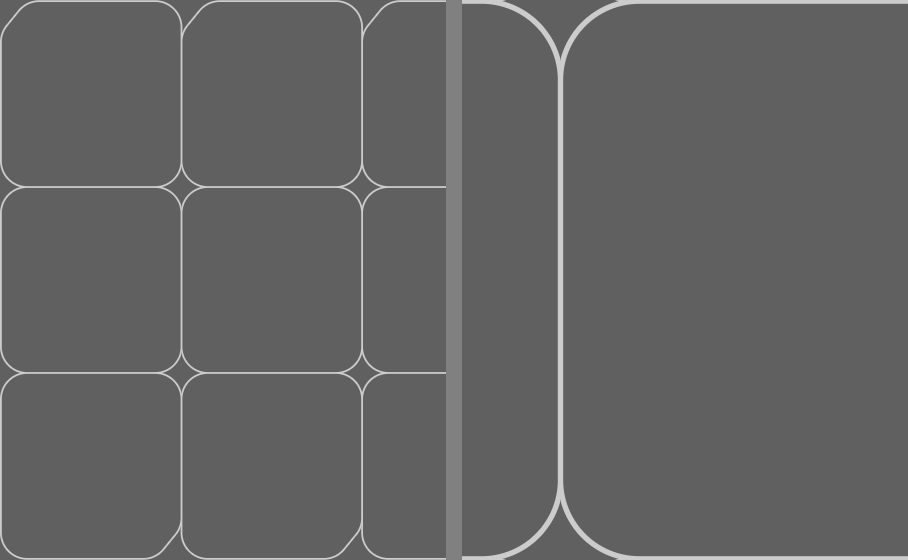
Left, the full canvas; right, a detail of the centre.
A Shadertoy shader for this pattern:

```glsl
// Distance from p to the outline of a rounded tile; the upper left corner may be cut off.
float tileOutline(vec2 p, vec2 halfSize, bool isCut) {
    float radius = 0.0469;
    vec2 core = halfSize - radius;
    vec2 nearest = clamp(p, -core, core);

    // Slanted corner: move the nearest point onto the cut edge
    vec2 cut = vec2(0.0215, 0.0264);
    vec2 cutStart = vec2(cut.x - core.x, core.y);
    if (isCut && dot(nearest - cutStart, vec2(-cut.y, cut.x)) > 0.0) {
        float along = clamp(dot(cutStart - p, cut) / dot(cut, cut), 0.0, 1.0);
        nearest = cutStart - cut * along;
    }
    return abs(length(p - nearest) - radius);
}

void mainImage(out vec4 fragColor, in vec2 fragCoord) {
    float pixel = 1.0 / iResolution.y;
    vec2 pitch = vec2(0.3225, 0.332);
    vec2 grid = (fragCoord * pixel - vec2(0.0016, 0.002)) / pitch;

    // Tiles on both sides share the vertical seams
    float dist = 1.0;
    for (int i = -1; i <= 1; i++) {
        vec2 cell = floor(grid) + vec2(i, 0);
        cell = vec2(max(cell.x, 0.0), clamp(cell.y, 0.0, 2.0));
        vec2 p = (grid - cell - 0.5) * pitch;

        // The bottom row is the top row turned by half a circle
        if (cell.y < 0.5) p = -p;
        bool isCut = abs(cell.y - 1.0) > 0.5;
        dist = min(dist, tileOutline(p, 0.5 * pitch, isCut));
    }

    float line = clamp((0.0016 - dist) / pixel + 0.5, 0.0, 1.0);
    fragColor = vec4(mix(vec3(0.377), vec3(0.8), line), 1.0);
}
```
